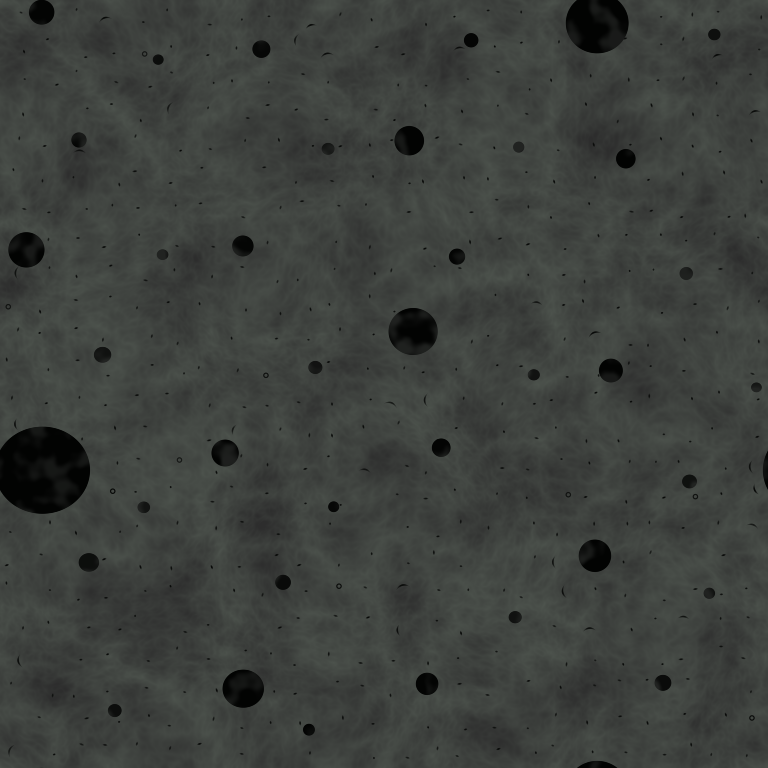
This texture is drawn by a Shadertoy shader. Its source:

```glsl
// Dark grey-green veined stone, pitted with round black holes and tiny specks.

const float TAU = 6.2831853;
const vec3 STONE_DARK = vec3(0.203, 0.209, 0.203);
const vec3 STONE_LIGHT = vec3(0.272, 0.291, 0.272);
const vec3 HOLE_BLACK = vec3(0.008, 0.011, 0.008);
const vec3 HOLE_GREY = vec3(0.130, 0.137, 0.130);
const vec3 SPECK_BLACK = vec3(0.03, 0.035, 0.03);

vec2 hash22(vec2 p) {
    vec3 q = fract(p.xyx * vec3(0.1031, 0.1030, 0.0973));
    q += dot(q, q.yzx + 33.33);
    return fract((q.xx + q.yz) * q.zy);
}

vec2 gradient(vec2 cell, float period, float seed) {
    float angle = TAU * hash22(mod(cell, period) + seed).x;
    return vec2(cos(angle), sin(angle));
}

// Gradient noise that repeats seamlessly over the canvas
float tileNoise(vec2 uv, float period, float seed) {
    vec2 p = uv * period;
    vec2 cell = floor(p);
    vec2 f = p - cell;
    vec2 u = f * f * f * (f * (f * 6.0 - 15.0) + 10.0);
    vec2 e = vec2(1.0, 0.0);
    float a = dot(gradient(cell, period, seed), f);
    float b = dot(gradient(cell + e.xy, period, seed), f - e.xy);
    float c = dot(gradient(cell + e.yx, period, seed), f - e.yx);
    float d = dot(gradient(cell + e.xx, period, seed), f - e.xx);
    return mix(mix(a, b, u.x), mix(c, d, u.x), u.y);
}

// Layered ridges: pale veins around soft dark pockets, centred on zero
float veins(vec2 uv) {
    float sum = 0.0;
    float weight = 1.0;
    float period = 7.0;
    for (int i = 0; i < 5; i++) {
        float n = tileNoise(uv, period, 17.0 * float(i) + 3.0);
        sum += weight * (0.2 - sqrt(n * n + 0.0009));
        weight *= 0.72;
        period *= 2.0;
    }
    return sum;
}

vec3 stone(vec2 uv) {
    vec2 warp = vec2(tileNoise(uv, 6.0, 101.0), tileNoise(uv, 6.0, 151.0));
    float broad = tileNoise(uv, 5.0, 211.0);
    float tone = 0.53 + 1.55 * veins(uv + 0.035 * warp) + 0.3 * broad;
    return mix(STONE_DARK, STONE_LIGHT, clamp(tone, -0.4, 1.6));
}

float coverage(float dist, float pixel) {
    return smoothstep(0.6 * pixel, -0.6 * pixel, dist);
}

// Round holes, shrinking by a power law and wrapping over the canvas edges
vec3 addHoles(vec3 color, vec2 uv, float pixel) {
    float mottle = tileNoise(uv, 32.0, 307.0) + 0.5 * tileNoise(uv, 64.0, 359.0);
    float haze = smoothstep(-0.12, 0.5, mottle);
    for (int i = 0; i < 38; i++) {
        float k = float(i);
        vec2 h = hash22(vec2(k + 5.0, 71.0));
        vec2 center = fract(k * vec2(0.754878, 0.569840) + vec2(0.0, 0.38) + 0.06 * h);
        float radius = 0.062 * pow(k + 1.0, -0.6);
        vec2 q = fract(uv - center + 0.5) - 0.5;
        q.y *= mix(1.0, 1.1, h.x);
        float small = smoothstep(0.02, 0.008, radius);
        float veil = clamp(haze * mix(0.6, 1.0, h.y) + 0.6 * small * h.x, 0.0, 1.0);
        vec3 inside = mix(HOLE_BLACK, HOLE_GREY, veil);
        color = mix(color, inside, coverage(length(q) - radius, pixel));
    }
    return color;
}

// One tiny grain per cell: mostly dots and dashes, a few bent streaks and rings
float specks(vec2 uv, float cells, float pixel) {
    vec2 cell = floor(uv * cells);
    vec2 place = hash22(cell + 401.0);
    vec2 form = hash22(cell + 457.0);
    vec2 kind = hash22(cell + 503.0);
    vec2 q = (fract(uv * cells) - 0.5 - 0.6 * (place - 0.5)) / cells;
    float angle = 0.25 * TAU * floor(2.0 * form.x) + 0.8 * (kind.y - 0.5);
    float s = sin(angle);
    float c = cos(angle);
    q = vec2(c * q.x + s * q.y, c * q.y - s * q.x);
    float streak = step(0.965, kind.x);
    q.y += streak * 50.0 * q.x * q.x;
    vec2 axes = vec2(mix(0.0013, 0.0025, form.y) + 0.0035 * streak, 0.0011);
    float dist = (length(q / axes) - 1.0) * axes.y;
    float ring = abs(length(q) - 0.0028) - 0.0008;
    dist = mix(dist, ring, step(kind.x, 0.02));
    return coverage(dist, pixel) * step(place.x + place.y, 1.6) * mix(0.7, 1.0, kind.y);
}

void mainImage(out vec4 fragColor, in vec2 fragCoord) {
    vec2 uv = fragCoord / iResolution.y;
    float pixel = 1.0 / iResolution.y;
    vec3 color = stone(uv);
    color = mix(color, SPECK_BLACK, specks(uv, 24.0, pixel));
    color = addHoles(color, uv, pixel);
    fragColor = vec4(color, 1.0);
}
```
